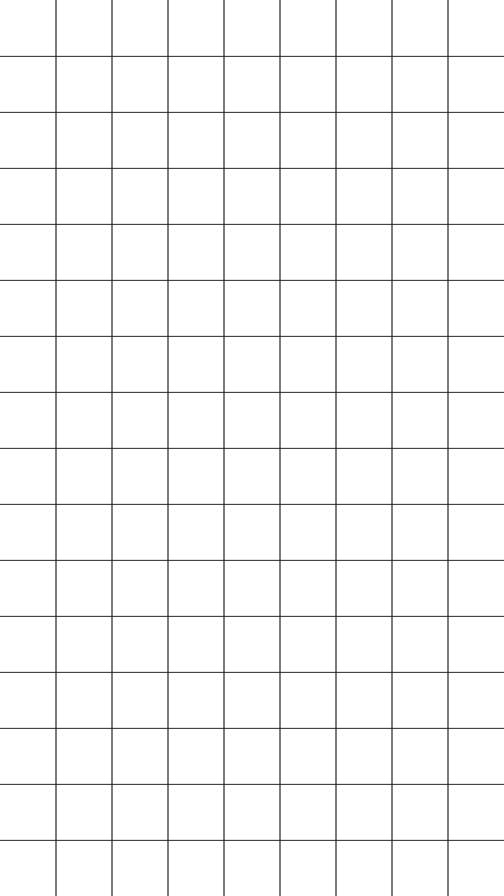
Write a Shadertoy shader that draws this pattern.

```glsl
// Plain white sheet ruled with a thin dark square grid, nine cells by sixteen.
#define CELLS vec2(9.0, 16.0)
#define LINE_WIDTH vec2(0.0206, 0.0170)   // vertical, horizontal; in cells
#define LINE_SHIFT vec2(0.0, -0.0061)     // offset from the cell border
#define PAPER vec3(1.0)
#define INK vec3(0.10)

// Share of the pixel footprint covered by the nearest line, per axis.
vec2 lineCoverage(vec2 cellPos, vec2 pixelSize) {
    vec2 index = round(cellPos);
    vec2 offset = cellPos - index - LINE_SHIFT;
    vec2 lower = max(offset - 0.5 * pixelSize, -0.5 * LINE_WIDTH);
    vec2 upper = min(offset + 0.5 * pixelSize, 0.5 * LINE_WIDTH);
    vec2 covered = clamp((upper - lower) / pixelSize, 0.0, 1.0);

    // Only inner borders are ruled; the sheet's edges stay open.
    vec2 inner = step(0.5, index) * step(index, CELLS - 0.5);
    return covered * inner;
}

void mainImage(out vec4 fragColor, in vec2 fragCoord) {
    vec2 pixelSize = CELLS / iResolution.xy;
    vec2 coverage = lineCoverage(fragCoord * pixelSize, pixelSize);

    // Union of both line sets, so crossings do not double up.
    float ink = 1.0 - (1.0 - coverage.x) * (1.0 - coverage.y);
    fragColor = vec4(mix(PAPER, INK, ink), 1.0);
}
```
